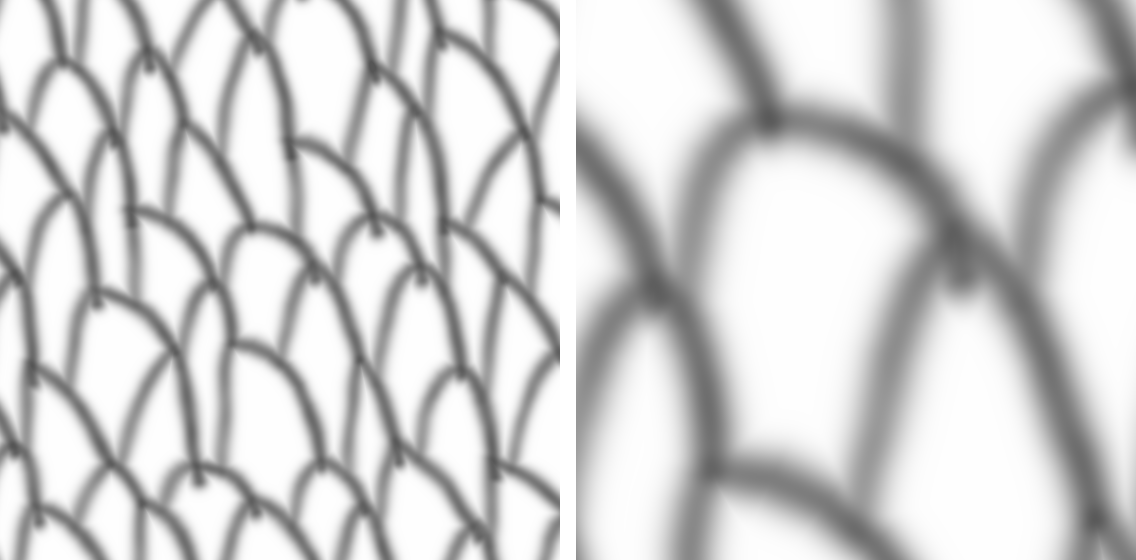
Left: the whole. Right: its middle third, enlarged.
This pattern is drawn by a three.js fragment shader. Its source:

```glsl
varying vec2 vUv;

vec2 hash2(vec2 p) {
  vec3 q = fract(p.xyx * vec3(0.1031, 0.1030, 0.0973));
  q += dot(q, q.yzx + 33.33);
  return fract((q.xx + q.yz) * q.zy);
}

float gradientNoise(vec2 p) {
  vec2 i = floor(p), f = fract(p);
  vec2 u = f * f * (3.0 - 2.0 * f);
  vec2 e = vec2(1.0, 0.0);
  float a = dot(hash2(i) * 2.0 - 1.0, f);
  float b = dot(hash2(i + e) * 2.0 - 1.0, f - e);
  float c = dot(hash2(i + e.yx) * 2.0 - 1.0, f - e.yx);
  float d = dot(hash2(i + 1.0) * 2.0 - 1.0, f - 1.0);
  return mix(mix(a, b, u.x), mix(c, d, u.x), u.y);
}

// Jittered top of a scale on a lattice skewed by half a column per row
vec2 peak(vec2 cell) {
  vec2 jitter = (hash2(cell + 57.0) - 0.5) * vec2(0.46, 0.56);
  return (cell + vec2(0.5 * cell.y + 0.5, 0.5) + jitter) * vec2(0.18, 0.14);
}

vec2 bezier(vec2 a, vec2 b, vec2 c, float t) {
  return mix(mix(a, b, t), mix(b, c, t), t);
}

// Bend point that rounds the shoulder of a leg
vec2 shoulder(vec2 top, vec2 foot, float roundness) {
  return top + (foot - top) * vec2(mix(0.55, 0.85, roundness), mix(0.3, 0.04, roundness));
}

// The right leg runs just past the top of the scale below it
vec2 rightFoot(vec2 cell) {
  return peak(cell + vec2(1.0, -1.0)) + vec2(0.008, -0.035) * hash2(cell + 91.0).x;
}

// Ink of one soft stroke, its tone changing from top to foot
float legInk(vec2 p, vec2 a, vec2 b, vec2 c, float topTone, float footTone) {
  float nearest = 1e3, along = 0.0;
  vec2 from = a;
  for (int k = 1; k <= 7; k++) {
    vec2 to = bezier(a, b, c, float(k) / 7.0);
    vec2 s = to - from;
    float h = clamp(dot(p - from, s) / max(dot(s, s), 1e-6), 0.0, 1.0);
    vec2 r = p - from - s * h;
    float d2 = dot(r, r);
    if (d2 < nearest) {
      nearest = d2;
      along = (float(k) - 1.0 + h) / 7.0;
    }
    from = to;
  }
  return mix(topTone, footTone, along) * exp(-nearest / (0.0162 * 0.0162));
}

// Arch of one scale; its left leg lands on the flank of the lower left one
float scaleInk(vec2 p, vec2 cell) {
  vec2 rnd = hash2(cell + 13.0);
  vec2 top = peak(cell);
  vec2 foot = rightFoot(cell);
  float right = legInk(p, top, shoulder(top, foot, rnd.x), foot, 0.5, 0.57);

  vec2 below = cell - vec2(0.0, 1.0);
  vec2 belowTop = peak(below), belowFoot = rightFoot(below);
  vec2 belowBend = shoulder(belowTop, belowFoot, hash2(below + 13.0).x);
  vec2 landing = bezier(belowTop, belowBend, belowFoot, mix(0.2, 0.55, rnd.y));
  float left = legInk(p, top, shoulder(top, landing, rnd.x), landing, 0.5, 0.38);
  return max(left, right);
}

void main() {
  // Slight hand-drawn wobble
  vec2 p = vUv + 0.007 * vec2(gradientNoise(vUv * 13.0), gradientNoise(vUv * 13.0 + 40.0));

  // Soft maximum, so that crossings darken a little
  float sum = 0.0;
  float row = floor(p.y / 0.14);
  for (int j = -1; j <= 2; j++) {
    float y = row + float(j);
    float column = floor(p.x / 0.18 - 0.5 * y);
    for (int i = -1; i <= 1; i++) {
      float ink = scaleInk(p, vec2(column + float(i), y));
      sum += ink * ink * ink * ink;
    }
  }
  float ink = sqrt(sqrt(sum)) * (1.0 + 0.18 * gradientNoise(vUv * 22.0 + 7.0));
  gl_FragColor = vec4(vec3(0.995 - min(ink, 0.66)), 1.0);
}
```
